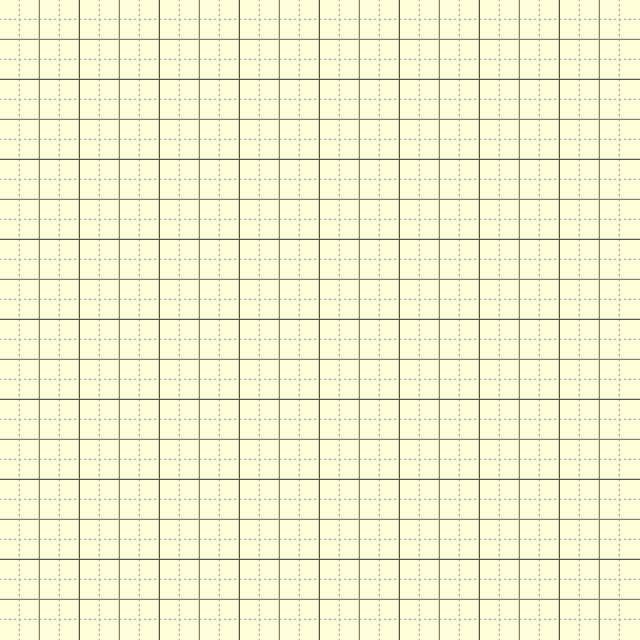
Reproduce this pattern procedurally as a WebGL 2 fragment shader.

```glsl
#version 300 es
precision highp float;

uniform vec2 u_resolution;
out vec4 outColor;

const float TILES = 8.0;               // repeats across and down
const float LINE_WIDTH = 1.0 / 64.0;   // all lengths below are in tiles
const float MAJOR_OFFSET = 63.5 / 64.0;
const float MIDDLE_OFFSET = 31.5 / 64.0;
const float DASHED_OFFSET = 15.5 / 64.0;
const float DASHED_SPACING = 0.5;
const float DASH_PERIOD = 1.0 / 16.0;
const float DASH_LENGTH = 1.0 / 32.0;
const float EDGE_MARGIN = 0.125;       // strip at the far edges without major lines

const vec3 PAPER = vec3(1.0, 1.0, 0.85);
const vec3 DASHED_GRAY = vec3(0.66);
const vec3 MIDDLE_GRAY = vec3(0.50);
const vec3 MAJOR_GRAY = vec3(0.33);

// Distance to the nearest of evenly spaced centres, per axis
vec2 repeatDistance(vec2 p, float center, float spacing) {
    return abs(fract((p - center) / spacing + 0.5) - 0.5) * spacing;
}

// Share of a pixel covered by a band of the given width
vec2 bandCoverage(vec2 dist, float width, float pixel) {
    vec2 overlap = (0.5 * (width + pixel) - dist) / pixel;
    return clamp(overlap, 0.0, min(1.0, width / pixel));
}

// Lines at one offset in both directions; x holds the vertical ones
vec2 gridLines(vec2 p, float center, float spacing, float pixel) {
    return bandCoverage(repeatDistance(p, center, spacing), LINE_WIDTH, pixel);
}

void main() {
    // Tile coordinates measured from the upper left corner
    float pixel = TILES / u_resolution.y;
    vec2 p = vec2(gl_FragCoord.x, u_resolution.y - gl_FragCoord.y) * pixel;
    vec2 sheetSize = u_resolution * pixel;

    // Each dashed line is broken along its own direction
    vec2 dashes = bandCoverage(repeatDistance(p, 0.0, DASH_PERIOD), DASH_LENGTH, pixel);
    vec2 dashed = gridLines(p, DASHED_OFFSET, DASHED_SPACING, pixel) * dashes.yx;
    vec2 middle = gridLines(p, MIDDLE_OFFSET, 1.0, pixel);

    // Major lines divide the sheet but do not frame it
    vec2 inside = vec2(lessThan(p, sheetSize - EDGE_MARGIN));
    vec2 major = gridLines(p, MAJOR_OFFSET, 1.0, pixel) * inside;

    // Darker rulings lie over lighter ones
    vec3 color = PAPER;
    color = mix(color, DASHED_GRAY, max(dashed.x, dashed.y));
    color = mix(color, MIDDLE_GRAY, max(middle.x, middle.y));
    color = mix(color, MAJOR_GRAY, max(major.x, major.y));
    outColor = vec4(color, 1.0);
}
```
